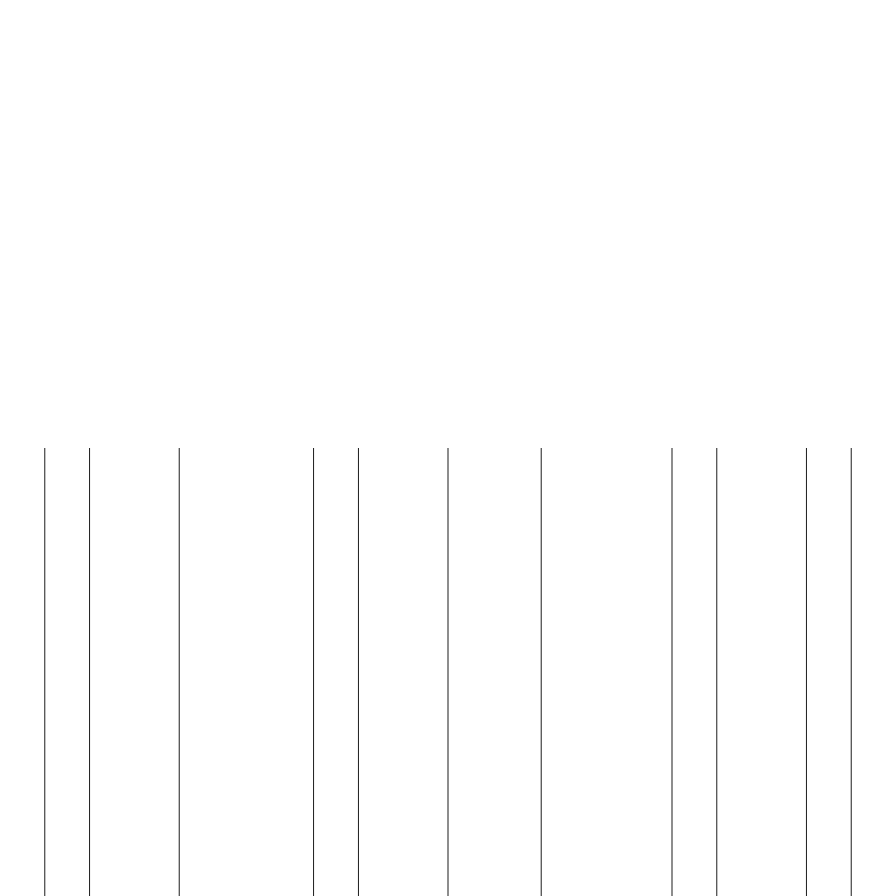
Give the GLSL for this pattern, as a WebGL 1 fragment shader.

```glsl
precision highp float;
// Thin black vertical lines at uneven gaps, filling the lower half of a white canvas.
uniform vec2 u_resolution;

#define SLOTS 20.0
#define LINE_WIDTH 0.001
#define LINE_TOP 0.5
#define RHYTHM 8.0
#define SHIFTED_SLOT 12.0
#define SHIFT 0.004
#define PAPER vec3(1.0)
#define INK vec3(0.0)

// 1 when two whole numbers agree
float same(float a, float b) {
  return 1.0 - step(0.5, abs(a - b));
}

// Share of a pixel lying between two edges
float boxCoverage(float center, float pixel, float low, float high) {
  float overlap = min(center + 0.5 * pixel, high) - max(center - 0.5 * pixel, low);
  return clamp(overlap / pixel, 0.0, 1.0);
}

// Repeating beats, plus one line beside each canvas edge
float hasLine(float slot) {
  float beat = mod(slot, RHYTHM);
  float beats = same(beat, 0.0) + same(beat, 2.0) + same(beat, 4.0) + same(beat, 7.0);
  float outer = same(slot, 1.0) + same(slot, SLOTS - 1.0);
  return min(beats + outer, 1.0);
}

void main() {
  vec2 uv = gl_FragCoord.xy / u_resolution;
  vec2 pixel = 1.0 / u_resolution;

  // Vertical lines
  float ink = 0.0;
  for (int i = 1; i < 20; i++) {
    float slot = float(i);
    float x = slot / SLOTS + SHIFT * same(slot, SHIFTED_SLOT);
    float line = boxCoverage(uv.x, pixel.x, x - 0.5 * LINE_WIDTH, x + 0.5 * LINE_WIDTH);
    ink = max(ink, line * hasLine(slot));
  }

  // Lower half only
  ink *= boxCoverage(uv.y, pixel.y, -1.0, LINE_TOP);
  gl_FragColor = vec4(mix(PAPER, INK, ink), 1.0);
}
```
